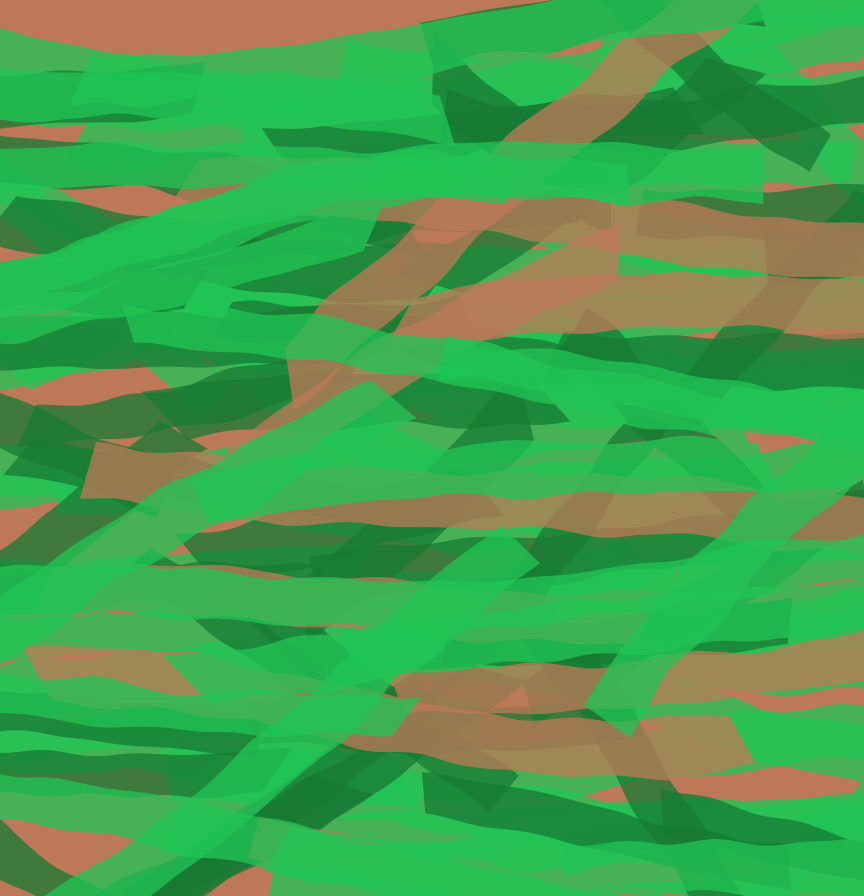
Give the GLSL for this texture, as a Shadertoy shader.

```glsl
// Layered translucent brush strokes in bright green, dark green and clay brown.

const vec3 CLAY = vec3(0.74, 0.475, 0.34);
const vec3 BRIGHT_GREEN = vec3(0.125, 0.77, 0.33);
const vec3 DARK_GREEN = vec3(0.09, 0.48, 0.20);

const float OPACITY = 0.76;           // paint coverage of one stroke
const float HALF_WIDTH_MIN = 0.021;   // in canvas heights
const float HALF_WIDTH_MAX = 0.032;
const float BEND_MAX = 0.055;         // sideways sway of a stroke
const float FLAT_TILT = 0.15;         // radians, for near-horizontal strokes
const float STEEP_TILT_MIN = 0.45;    // radians, for diagonal strokes
const float STEEP_TILT_MAX = 0.95;
const float EDGE_WOBBLE = 0.009;
const float WOBBLE_FREQUENCY = 11.0;

vec4 hash4(float n) {
    vec4 v = fract(vec4(n) * vec4(0.1031, 0.1030, 0.0973, 0.1099));
    v += dot(v, v.wzxy + 33.33);
    return fract((v.xxyz + v.yzzw) * v.zywx);
}

// One-dimensional gradient noise, roughly -0.5 to 0.5
float gradientNoise(float x, float seed) {
    float cell = floor(x), f = x - cell;
    float left = hash4(cell + seed).x * 2.0 - 1.0;
    float right = hash4(cell + 1.0 + seed).x * 2.0 - 1.0;
    float blend = f * f * f * (f * (f * 6.0 - 15.0) + 10.0);
    return mix(left * f, right * (f - 1.0), blend);
}

// Signed distance to a swaying stroke with blunt, slanted ends
float strokeDistance(vec2 p, float halfLength, float seed) {
    vec4 shape = hash4(seed + 17.3);
    vec4 finish = hash4(seed + 41.7);

    float frequency = mix(3.5, 7.0, shape.x);
    float bend = BEND_MAX * mix(0.15, 1.0, shape.y) * 4.0 / frequency;
    float phase = 6.2832 * shape.z;
    float angle = p.x * frequency + phase;
    float slope = bend * frequency * cos(angle);
    float across = (p.y - bend * sin(angle)) * inversesqrt(1.0 + slope * slope);

    // Each edge wobbles on its own
    float side = across < 0.0 ? 50.0 : 0.0;
    float wobble = gradientNoise(p.x * WOBBLE_FREQUENCY + side, seed * 7.0 + 200.0);
    float halfWidth = mix(HALF_WIDTH_MIN, HALF_WIDTH_MAX, shape.w) + 2.0 * EDGE_WOBBLE * wobble;

    float slant = mix(-0.8, 0.8, finish.x);
    float ends = (abs(p.x + slant * across) - halfLength) * inversesqrt(1.0 + slant * slant);
    return max(abs(across) - halfWidth, ends);
}

// Strokes are spread evenly over the height, with random offsets
void paintLayer(inout vec3 color, vec2 p, float aspect, vec3 ink, int count,
                float meanLength, float steepShare, float layerSeed) {
    float pixel = 1.0 / iResolution.y;
    for (int i = 0; i < count; i++) {
        float seed = layerSeed + float(i) * 3.71;
        vec4 place = hash4(seed);
        vec4 pose = hash4(seed + 91.9);

        float row = (float(i) + place.y * 1.6 - 0.3) / float(count);
        vec2 center = vec2(mix(-0.05, 1.05, place.x) * aspect, mix(0.0, 0.965, row));
        float halfLength = 0.5 * meanLength * mix(0.65, 1.35, place.z);
        float tilt = FLAT_TILT * (pose.x * 2.0 - 1.0);
        if (place.w < steepShare) {
            tilt = mix(STEEP_TILT_MIN, STEEP_TILT_MAX, pose.y) * (pose.x < 0.5 ? -1.0 : 1.0);
            halfLength *= 0.75;
        }

        float c = cos(tilt), s = sin(tilt);
        vec2 q = p - center;
        q = vec2(c * q.x + s * q.y, c * q.y - s * q.x);
        float coverage = clamp(0.5 - strokeDistance(q, halfLength, seed) / pixel, 0.0, 1.0);
        color = mix(color, ink, OPACITY * coverage);
    }
}

void mainImage(out vec4 fragColor, in vec2 fragCoord) {
    vec2 p = fragCoord / iResolution.y;
    float aspect = iResolution.x / iResolution.y;

    // Bare ground, then paint from the bottom layer to the top
    vec3 color = CLAY;
    paintLayer(color, p, aspect, BRIGHT_GREEN, 42, 0.75, 0.12, 11.0);
    paintLayer(color, p, aspect, DARK_GREEN, 42, 0.48, 0.42, 307.0);
    paintLayer(color, p, aspect, CLAY, 9, 0.90, 0.22, 611.0);
    paintLayer(color, p, aspect, BRIGHT_GREEN, 17, 0.85, 0.20, 907.0);

    fragColor = vec4(color, 1.0);
}
```
